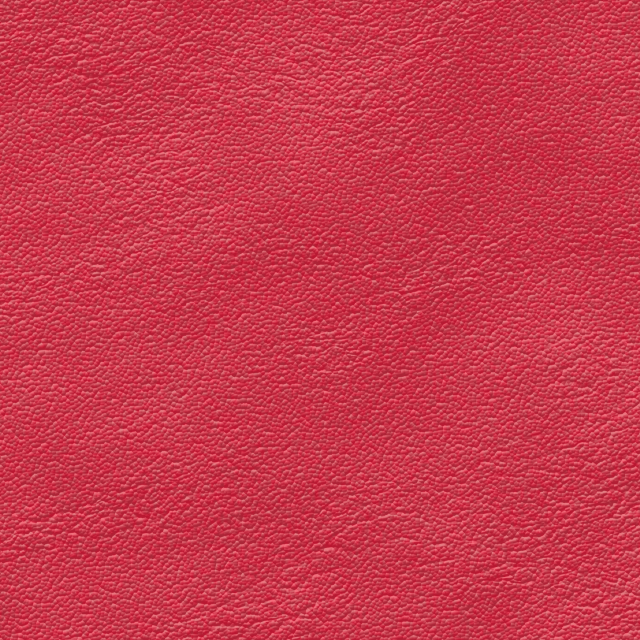
Write a WebGL 1 fragment shader that draws this texture.

```glsl
precision highp float;
// Red leather: a height field of fine pebbled grain and wavy, branching creases,
// lit from above by differencing the height along the light direction.
// The resulting tone, plus soft broad patches, is mapped to a red colour ramp.

uniform vec2 u_resolution;

#define GRAIN_CELLS 172.0
#define GRAIN_RELIEF 5.6
#define CREASE_CELLS vec2(15.0, 40.0)
#define FINE_CREASE_CELLS vec2(29.0, 66.0)
#define CREASE_RELIEF 2.9
#define CREASE_ANGLE 0.23
#define LIGHT_STEP vec2(-0.0005, 0.0020)
#define PATCH_CONTRAST 1.1
#define DARK_RED vec3(0.700, 0.120, 0.205)
#define MID_RED vec3(0.785, 0.200, 0.280)
#define LIGHT_PINK vec3(0.905, 0.420, 0.465)

vec2 hash2(vec2 p) {
  vec3 q = fract(p.xyx * vec3(0.1031, 0.1030, 0.0973));
  q += dot(q, q.yzx + 33.33);
  return fract((q.xx + q.yz) * q.zy);
}

// Smooth value noise in 0..1
float noise(vec2 p) {
  vec2 i = floor(p);
  vec2 f = fract(p);
  f = f * f * (3.0 - 2.0 * f);
  float low = mix(hash2(i).x, hash2(i + vec2(1.0, 0.0)).x, f.x);
  float high = mix(hash2(i + vec2(0.0, 1.0)).x, hash2(i + vec2(1.0, 1.0)).x, f.x);
  return mix(low, high, f.y);
}

// Distances to the nearest and second nearest scattered points
vec2 cellDistances(vec2 p) {
  vec2 cell = floor(p);
  vec2 f = fract(p);
  vec2 nearest = vec2(8.0);
  for (int y = -1; y <= 1; y++) {
    for (int x = -1; x <= 1; x++) {
      vec2 offset = vec2(float(x), float(y));
      vec2 toPoint = offset + hash2(cell + offset) - f;
      float d = dot(toPoint, toPoint);
      nearest.y = min(nearest.y, max(nearest.x, d));
      nearest.x = min(nearest.x, d);
    }
  }
  return sqrt(nearest);
}

vec2 rotate(vec2 p, float angle) {
  float c = cos(angle);
  float s = sin(angle);
  return vec2(c * p.x + s * p.y, c * p.y - s * p.x);
}

// Flat plates at 1, falling to 0 in the valleys between them
float creasedPlates(vec2 p, float width) {
  vec2 d = cellDistances(p);
  return smoothstep(0.0, width, d.y - d.x);
}

float height(vec2 p) {
  float pebble = cellDistances(p * GRAIN_CELLS).x;

  // Bend the creases broadly, then make them ragged at grain size
  vec2 q = rotate(p, CREASE_ANGLE);
  q.y += 0.09 * noise(p * 3.5 + 7.0) + 0.014 * noise(p * 17.0);
  q += 0.007 * vec2(noise(p * 75.0 + 31.0), noise(p * 75.0 + 53.0));

  // Creases gather in streaks and fade along their length
  float broad = smoothstep(0.32, 0.80, noise(q * vec2(5.0, 11.0) + 19.0));
  float broken = smoothstep(0.20, 0.75, noise(q * vec2(20.0, 32.0) + 71.0));
  float coarse = creasedPlates(q * CREASE_CELLS + 5.0, 0.27);
  float fine = creasedPlates(q * FINE_CREASE_CELLS + 43.0, 0.36);
  float creases = coarse * (0.15 + broad) * broken
                + fine * (0.12 + 0.55 * broad) * (1.1 - broken);

  return CREASE_RELIEF * creases - GRAIN_RELIEF * pebble * pebble;
}

float leatherTone(vec2 p) {
  float relief = height(p) - height(p + LIGHT_STEP);
  vec2 q = rotate(p, CREASE_ANGLE * 1.6);
  float patches = 0.6 * noise(q * vec2(4.0, 7.0) + 3.0)
                + 0.4 * noise(q * vec2(11.0, 24.0) + 13.0) - 0.5;
  return relief + PATCH_CONTRAST * patches;
}

vec3 leatherColor(vec2 p) {
  float tone = leatherTone(p);
  vec3 color = mix(DARK_RED, MID_RED, clamp(tone / 1.2 + 1.0, 0.0, 1.0));
  color = mix(color, LIGHT_PINK, clamp(tone / 1.9, 0.0, 1.15));
  // Fine shift between vivid and dusty red
  float vivid = noise(p * 190.0 + 101.0) - 0.5;
  return color + vivid * vec3(0.08, -0.08, -0.035);
}

void main() {
  // Average four samples per pixel to smooth the edges
  vec3 color = vec3(0.0);
  for (int i = 0; i < 4; i++) {
    float k = float(i);
    vec2 jitter = vec2(mod(k, 2.0), floor(k / 2.0)) * 0.5 - 0.25;
    color += leatherColor((gl_FragCoord.xy + jitter) / u_resolution.y);
  }
  gl_FragColor = vec4(color * 0.25, 1.0);
}
```
